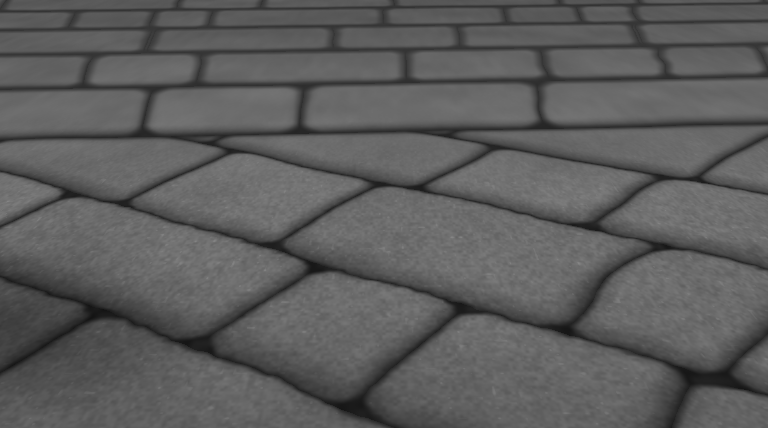
This texture is drawn by a Shadertoy shader. Its source:

```glsl
// Worn grey paving stones in perspective: diagonal courses in front, straight courses fading behind.

// Camera and layout, in ground units
const float HORIZON = 1.294;        // height of the horizon, in canvas heights
const float DEPTH_SCALE = 2.336;
const float BORDER = 3.88;          // depth where straight courses begin
const float BORDER_TILT = 0.08;
const float STRAIGHT_COURSE = 0.9;  // depth of one straight course
const float STRAIGHT_PERIOD = 3.0;
const float STRAIGHT_LEAN = 0.75;   // how far joints turn upright
const float DIAGONAL_PERIOD = 3.2;
const float DIAGONAL_FAN = 0.16;    // how far joints fan out sideways
const vec2 DIAGONAL_SKEW = vec2(0.571, 0.71);

// Course edges, and the joints within one period of each course
const float DIAGONAL_EDGES[6] = float[6](1.1, 1.82, 2.45, 3.24, 3.97, 5.6);
const vec4 DIAGONAL_JOINTS[5] = vec4[5](
    vec4(-2.9, -1.91, -0.70, -0.1), vec4(-2.70, -1.62, -1.14, -0.53),
    vec4(-2.57, -1.84, -0.85, -0.41), vec4(-2.8, -1.70, -1.00, -0.3),
    vec4(-2.6, -1.9, -0.72, 0.1));
const vec4 STRAIGHT_JOINTS[4] = vec4[4](
    vec4(-1.0, -0.35, 0.68, 2.0), vec4(-0.95, 0.12, 0.85, 1.49),
    vec4(-1.42, -0.31, 0.47, 1.6), vec4(-1.2, 0.0, 0.86, 1.4));

// Stone shape: x flattens depth, y weighs the shaded right side
const vec2 DIAGONAL_SHAPE = vec2(1.0, 2.0);
const vec2 STRAIGHT_SHAPE = vec2(0.5, 12.0);
const float CORNER = 0.10;

// Stone surface
const float STONE_GREY = 0.428;
const float JOINT_GREY = 0.12;
const float HAZY_JOINT_GREY = 0.25;
const float GRAIN = 0.24;

float hash(vec2 p) {
    return fract(sin(dot(p, vec2(127.1, 311.7))) * 43758.5453);
}

float noise(vec2 p) {
    vec2 i = floor(p), f = fract(p);
    f = f * f * (3.0 - 2.0 * f);
    return mix(mix(hash(i), hash(i + vec2(1, 0)), f.x),
               mix(hash(i + vec2(0, 1)), hash(i + vec2(1, 1)), f.x), f.y);
}

float smoothMin(float a, float b, float k) {
    float h = max(k - abs(a - b), 0.0) / k;
    return min(a, b) - h * h * k * 0.25;
}

// Returns depth inside the stone, distance from its front edges, and its seed
vec3 stone(vec2 c, float nearEdge, float farEdge, vec4 joints, float period, vec2 shape) {
    vec2 lo = vec2(-20.0, nearEdge), hi = vec2(20.0, farEdge);
    for (int k = -1; k <= 1; k++) {
        for (int i = 0; i < 4; i++) {
            float joint = joints[i] + float(k) * period;
            if (joint <= c.x) lo.x = max(lo.x, joint);
            else hi.x = min(hi.x, joint);
        }
    }
    vec2 e = abs(c - 0.5 * (lo + hi)) - 0.5 * (hi - lo);
    e = e * vec2(1.0, shape.x) + CORNER;
    float inside = CORNER - length(max(e, 0.0)) - min(max(e.x, e.y), 0.0);
    float front = min(c.y - lo.y, shape.y * (hi.x - c.x));
    return vec3(inside, front, hash(lo));
}

void mainImage(out vec4 fragColor, in vec2 fragCoord) {
    vec2 uv = fragCoord / iResolution.xy;

    // Project the canvas onto the ground
    float drop = HORIZON - uv.y;
    float x = (fragCoord.x - 0.5 * iResolution.x) / iResolution.y;
    vec2 ground = vec2(x, DEPTH_SCALE) / drop;
    float far = smoothstep(2.8, 6.5, ground.y);
    float blurred = smoothstep(2.5, 4.3, ground.y);

    // Uneven, chipped outlines
    vec2 bend = vec2(noise(ground * 4.0), noise(ground * 4.0 + 37.0)) - 0.5;
    vec2 g = ground + mix(0.05, 0.02, blurred) * bend;
    g += 0.010 * (1.0 - blurred) * (noise(ground * 38.0) - 0.5);

    // Choose the paving pattern on this side of the border
    float border = g.y - BORDER_TILT * g.x - BORDER;
    vec3 s;
    if (border > 0.0) {
        float row = floor(border / STRAIGHT_COURSE);
        float start = row * STRAIGHT_COURSE;
        float middle = start + 0.5 * STRAIGHT_COURSE;
        float along = g.x * pow((middle + BORDER) / (border + BORDER), STRAIGHT_LEAN);
        along += 0.6 * floor(row / 4.0);
        s = stone(vec2(along, border), start, start + STRAIGHT_COURSE,
                  STRAIGHT_JOINTS[int(row) % 4], STRAIGHT_PERIOD, STRAIGHT_SHAPE);
    } else {
        vec2 c = vec2(g.x - DIAGONAL_SKEW.x * g.y, g.y + DIAGONAL_SKEW.y * g.x);
        int row = 0;
        for (int i = 1; i < 5; i++) if (c.y > DIAGONAL_EDGES[i]) row = i;
        float start = DIAGONAL_EDGES[row], end = DIAGONAL_EDGES[row + 1];
        c.x -= DIAGONAL_FAN * g.x * (c.y - 0.5 * (start + end));
        s = stone(c, start, end, DIAGONAL_JOINTS[row], DIAGONAL_PERIOD, DIAGONAL_SHAPE);
        s.x = smoothMin(s.x, -0.6 * border, 0.05);
    }

    // Rounded stone, darker on the sides that face the viewer
    float tone = STONE_GREY * (0.97 + 0.06 * s.z);
    tone *= mix(0.66, 1.0, smoothstep(-0.02, 0.19, s.y));
    tone *= mix(0.84, 1.0, smoothstep(0.0, 0.06, s.x));

    // Mottling, grain and pale flecks, lost with distance
    vec2 speck = vec2(ground.x, 1.3 * log(drop));
    float grain = 0.5 * noise(speck * 80.0) + 0.5 * noise(speck * 140.0 + 9.0) - 0.5;
    float fleck = smoothstep(0.84, 1.0, noise(speck * 80.0 + 51.0));
    tone *= 1.0 + 0.10 * (noise(ground * 3.5 + 5.0) - 0.5) + 0.05 * (noise(speck * 22.0) - 0.5);
    tone *= 1.0 + mix(1.0, 0.08, blurred) * (GRAIN * grain + 0.12 * fleck);

    // Joints, softened out of focus
    float soft = mix(0.023, 0.07, far);
    float dirt = mix(0.5, 0.05, blurred) * (noise(speck * 50.0) - 0.5);
    float joint = mix(JOINT_GREY, HAZY_JOINT_GREY, far) * (1.0 + dirt);
    float grey = mix(joint, tone, smoothstep(-0.45 * soft, soft, s.x));

    // Light falls off at the top, the bottom and the lower left
    grey *= 1.0 - 0.2 * smoothstep(0.7, 1.05, uv.y);
    grey *= 1.0 - 0.4 * smoothstep(0.36, 0.0, length((uv - vec2(0.0, 0.23)) * vec2(1.0, 1.4)));
    grey *= 1.0 - 0.13 * smoothstep(0.32, 0.0, uv.y);
    fragColor = vec4(vec3(grey), 1.0);
}
```
